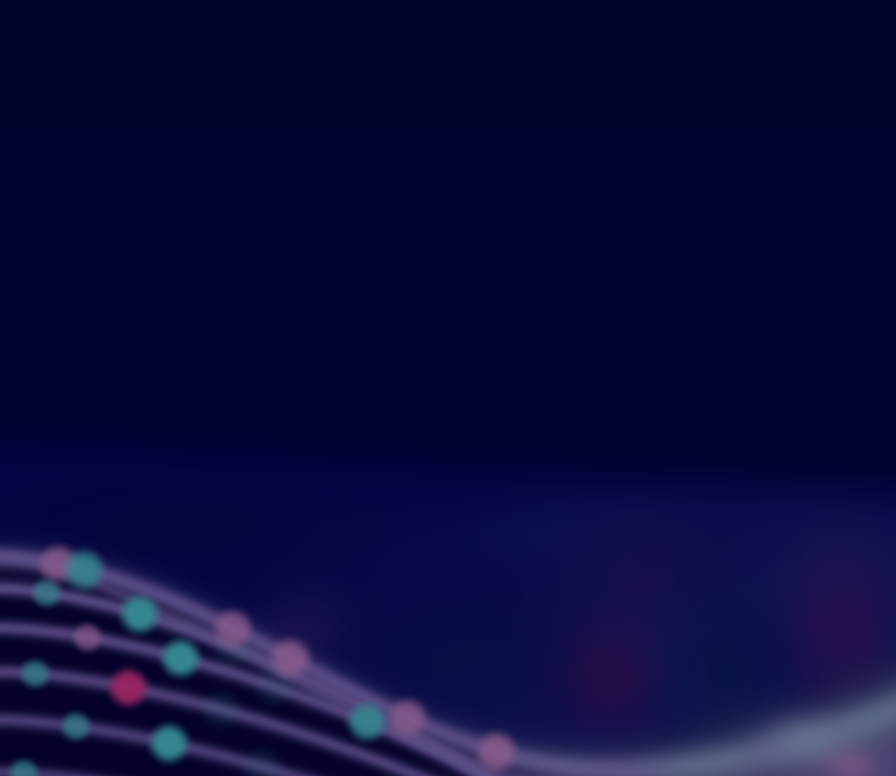
A Shadertoy shader for this background:

```glsl
// Blurred strands of light sweeping along the foot of a deep navy field.
// Strands are height curves drawn by slope-corrected distance; beads sit on
// them at regular spacings, and soft elliptical glows colour the haze above.

const float PI = 3.14159265;
const vec3 NIGHT = vec3(0.0, 0.004, 0.176);
const vec3 HAZE = vec3(0.010, 0.014, 0.255);
const vec3 INDIGO = vec3(0.060, 0.080, 0.320);
const vec3 SHADE = vec3(0.012, 0.004, 0.165);
const vec3 LILAC = vec3(0.37, 0.31, 0.54);
const vec3 TEAL = vec3(0.20, 0.54, 0.57);
const vec3 PINK = vec3(0.55, 0.36, 0.55);
const vec3 ROSE = vec3(0.60, 0.14, 0.38);
const vec3 PEARL = vec3(0.37, 0.43, 0.53);

// Soft elliptical spot, 1 at its centre
float glow(vec2 p, vec2 center, vec2 size) {
    vec2 d = (p - center) / size;
    return exp(-dot(d, d));
}

// Crest of the wave: falls to a trough, then rises more gently
float crestHeight(float x) {
    float halfWave = x < 0.69 ? 0.71 : 0.86;
    return 0.145 + 0.138 * cos(PI * (x - 0.69) / halfWave + PI);
}

// Row 0 is the crest; later rows start lower and fall less steeply
float strandHeight(float x, float row) {
    if (row < 0.5) return crestHeight(x);
    float start = 0.287 - row * (0.0425 + 0.0028 * row);
    float fall = 0.36 + 0.29 / row;
    return start - fall * pow(max(x, 0.0), 1.6);
}

// Blurred line at perpendicular distance from a strand
float strandLight(vec2 uv, float row, float aspect, float width) {
    float dx = 0.004;
    float rise = strandHeight(uv.x + dx, row) - strandHeight(uv.x, row);
    float slope = rise / (dx * aspect);
    float d = (uv.y - strandHeight(uv.x, row)) / sqrt(1.0 + slope * slope);
    return exp(-d * d / (width * width));
}

// Disc with an out-of-focus rim, centred on a strand
float bead(vec2 uv, float x, float row, float aspect, float radius) {
    vec2 d = uv - vec2(x, strandHeight(x, row));
    d.x *= aspect;
    return 1.0 - smoothstep(radius * 0.45, radius * 1.3, length(d));
}

// Navy field, sloping haze and coloured glows
vec3 backdrop(vec2 uv) {
    float hazeTop = 0.465 - 0.065 * uv.x;
    float haze = 1.0 - smoothstep(hazeTop - 0.07, hazeTop + 0.02, uv.y);
    float right = smoothstep(0.1, 0.85, uv.x);
    vec3 col = mix(NIGHT, HAZE, haze);
    col *= 1.0 - 0.10 * smoothstep(0.7, 1.05, uv.y);
    float band = haze * right * (1.0 - smoothstep(0.30, 0.42, uv.y));
    col = mix(col, INDIGO, 0.75 * band);
    float ripple = sin(uv.x * 17.0 + 2.0 * sin(uv.y * 9.0)) * sin(uv.y * 21.0 + uv.x * 6.0);
    col += vec3(0.008, 0.012, 0.012) * ripple * band;
    col = mix(col, SHADE + 0.025, 0.35 * glow(uv, vec2(0.20, 0.32), vec2(0.14, 0.05)));
    col = mix(col, vec3(0.19, 0.04, 0.27), 0.65 * glow(uv, vec2(0.68, 0.13), vec2(0.06, 0.07)));
    col = mix(col, vec3(0.19, 0.06, 0.30), 0.65 * glow(uv, vec2(0.94, 0.19), vec2(0.06, 0.10)));
    col = mix(col, vec3(0.12, 0.06, 0.29), 0.45 * glow(uv, vec2(0.72, 0.26), vec2(0.07, 0.07)));
    col = mix(col, vec3(0.03, 0.08, 0.26), 0.60 * glow(uv, vec2(0.81, 0.13), vec2(0.06, 0.09)));
    col = mix(col, vec3(0.15, 0.10, 0.34), 0.50 * glow(uv, vec2(0.34, 0.19), vec2(0.05, 0.05)));
    return mix(col, vec3(0.03, 0.06, 0.25), 0.50 * glow(uv, vec2(0.52, 0.15), vec2(0.10, 0.07)));
}

void mainImage(out vec4 fragColor, in vec2 fragCoord) {
    vec2 uv = fragCoord / iResolution.xy;
    float aspect = iResolution.x / iResolution.y;
    vec3 col = backdrop(uv);

    // Dark body beneath the crest, violet where the strands converge
    float crest = crestHeight(uv.x);
    float inside = 1.0 - smoothstep(-0.015, 0.008, uv.y - crest);
    float right = smoothstep(0.42, 0.95, uv.x);
    col = mix(col, mix(SHADE, vec3(0.27, 0.24, 0.44), right), inside);

    // Lower strands, with one more drawn close under the crest
    for (float row = 1.0; row < 6.0; row++) {
        float light = strandLight(uv, row, aspect, 0.0100);
        col = mix(col, LILAC, (0.92 - 0.05 * row) * light);
    }
    float twin = strandLight(uv + vec2(0.0, 0.024 * smoothstep(0.0, 0.2, uv.x)), 0.0, aspect, 0.009);
    col = mix(col, LILAC, 0.55 * twin * (1.0 - right));

    // Crest line and its halo, widening and paling to the right
    float pale = smoothstep(0.45, 0.85, uv.x);
    float halo = strandLight(uv, 0.0, aspect, mix(0.026, 0.052, right));
    float line = strandLight(uv, 0.0, aspect, mix(0.0125, 0.025, right));
    vec3 crestColor = mix(LILAC, PEARL, pale * (0.75 + 0.25 * sin(uv.x * 34.0)));
    col = mix(col, crestColor * 0.75, mix(0.28, 0.50, pale) * halo);
    col = mix(col, crestColor, 0.88 * line);
    col = mix(col, PEARL + 0.03, 0.70 * glow(uv, vec2(0.90, 0.045), vec2(0.045, 0.03)));
    col = mix(col, PINK, 0.55 * glow(uv, vec2(0.95, 0.012), vec2(0.03, 0.025)));

    // Beads on lower strands: each row is shifted from the last
    const float SPACING = 0.104;
    for (float row = 1.0; row < 6.0; row++) {
        float first = mod(0.052 + 0.0456 * (row - 1.0), SPACING);
        for (float n = 0.0; n < 4.0; n++) {
            float strength = n < 0.5 ? 0.65 : n < 1.5 ? 0.95 : n < 2.5 ? 0.12 : row == 2.0 ? 0.85 : 0.0;
            if (row > 4.5 && n > 0.5) strength = 0.0;
            vec3 tint = row == 3.0 && n == 1.0 ? ROSE : row == 2.0 && n == 0.0 ? PINK : TEAL;
            float radius = n < 0.5 ? 0.019 : 0.025;
            col = mix(col, tint, strength * bead(uv, first + n * SPACING, row, aspect, radius));
        }
    }

    // Two interleaved series of beads on the crest
    for (float n = 0.0; n < 3.0; n++) {
        col = mix(col, PINK, 0.75 * bead(uv, 0.065 + 0.195 * n, 0.0, aspect, 0.025));
        vec3 tint = n < 0.5 ? TEAL : PINK;
        col = mix(col, tint, 0.80 * bead(uv, 0.094 + 0.230 * n, 0.0, aspect, 0.026));
    }
    fragColor = vec4(col, 1.0);
}
```
